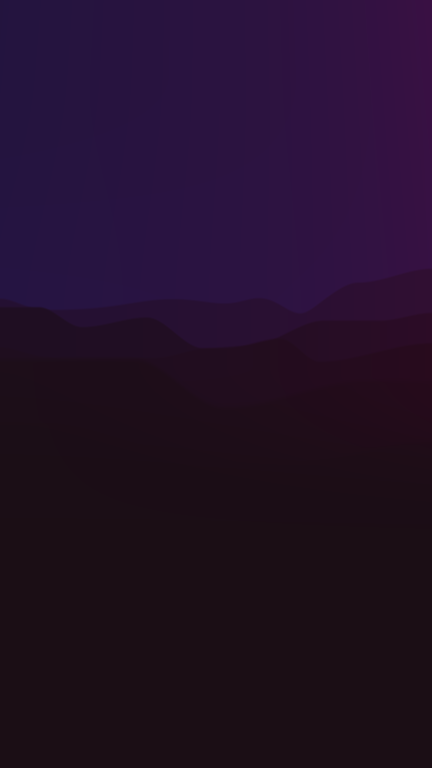
This background is drawn by a WebGL 1 fragment shader. Its source:

```glsl
precision highp float;

uniform vec2 u_resolution;

float bump(float x, float center, float width) {
  float d = (x - center) / width;
  return exp(-d * d);
}

// Ridge heights, from the farthest to the nearest
float farRidge(float x) {
  return 0.596 + 0.015 * bump(x, 0.0, 0.06) + 0.0145 * bump(x, 0.4, 0.14)
    + 0.014 * bump(x, 0.605, 0.06) - 0.006 * bump(x, 0.69, 0.04)
    + 0.036 * smoothstep(0.69, 0.83, x) + 0.018 * smoothstep(0.83, 1.0, x);
}

float middleRidge(float x) {
  return 0.6 - 0.026 * smoothstep(0.09, 0.19, x) + 0.0125 * smoothstep(0.19, 0.34, x)
    - 0.04 * smoothstep(0.34, 0.47, x) + 0.004 * smoothstep(0.47, 0.6, x)
    + 0.032 * smoothstep(0.58, 0.75, x) + 0.01 * smoothstep(0.88, 1.0, x);
}

float nearRidge(float x) {
  return 0.534 + 0.014 * bump(x, 0.0, 0.07) + 0.012 * smoothstep(0.36, 0.48, x)
    + 0.013 * smoothstep(0.52, 0.65, x) - 0.03 * smoothstep(0.65, 0.74, x)
    + 0.024 * smoothstep(0.74, 1.0, x);
}

float foothill(float x) {
  return 0.532 - 0.063 * smoothstep(0.31, 0.52, x) + 0.035 * smoothstep(0.52, 0.85, x);
}

float lowland(float x) {
  return 0.45 - 0.055 * smoothstep(0.1, 0.5, x) + 0.03 * smoothstep(0.65, 1.0, x);
}

// Coverage below a ridge line with a soft edge
float below(float ridge, float y, float softness) {
  float soft = softness + 0.5 / u_resolution.y;
  return 1.0 - smoothstep(ridge - soft, ridge + soft, y);
}

vec3 skyColor(vec2 uv) {
  // Vertical bands fan out towards the top
  float x = 0.5 + (uv.x - 0.5) * mix(0.87, 1.0, (uv.y - 0.62) / 0.38);
  vec3 sky = mix(vec3(0.138, 0.078, 0.245), vec3(0.192, 0.071, 0.255), x);
  float rightGlow = pow(clamp(x, 0.0, 1.0), 5.0);
  float horizonBlue = (1.0 - x) * (1.0 - smoothstep(0.6, 0.9, uv.y));
  return sky + rightGlow * vec3(0.034, -0.008, 0.008) + horizonBlue * vec3(0.003, 0.001, 0.013);
}

void main() {
  vec2 uv = gl_FragCoord.xy / u_resolution;
  float x = uv.x;
  float warm = x * x;
  vec3 ground = vec3(0.104, 0.053, 0.084);

  vec3 color = skyColor(uv);

  // Mountain layers, tinted from violet to wine red
  vec3 farColor = mix(vec3(0.143, 0.063, 0.195), vec3(0.19, 0.058, 0.195), warm);
  color = mix(color, farColor, below(farRidge(x), uv.y, 0.0012));

  vec3 middleColor = mix(vec3(0.122, 0.056, 0.135), vec3(0.172, 0.047, 0.15), warm);
  color = mix(color, middleColor, below(middleRidge(x), uv.y, 0.0012));

  vec3 nearColor = mix(vec3(0.122, 0.054, 0.122), vec3(0.156, 0.042, 0.115), warm);
  color = mix(color, nearColor, below(nearRidge(x), uv.y, 0.0015));

  vec3 hillColor = mix(vec3(0.112, 0.053, 0.098), vec3(0.148, 0.043, 0.108), warm);
  color = mix(color, hillColor, below(foothill(x), uv.y, 0.004));

  color = mix(color, ground, 0.3 * below(lowland(x), uv.y, 0.004));

  // Lower slopes sink into the dark ground, sooner on the left
  float sink = 1.0 - smoothstep(0.3, mix(0.54, 0.51, x), uv.y);
  color = mix(color, ground, sink);

  gl_FragColor = vec4(color, 1.0);
}
```
